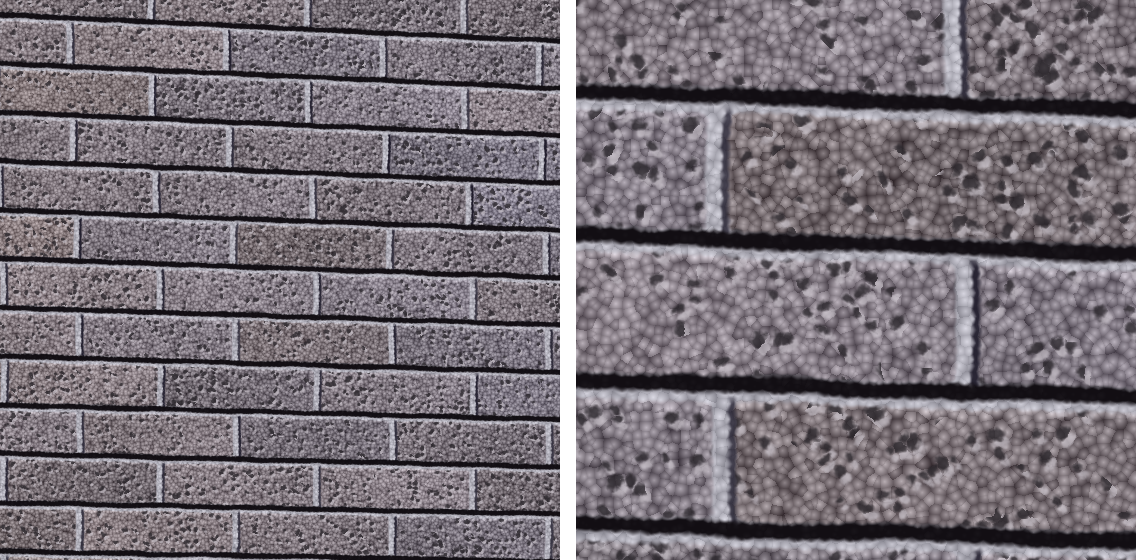
Left, the full canvas; right, a detail of the centre.
Write a Shadertoy shader that draws this texture.

```glsl
const vec2  BRICK       = vec2(0.2793, 0.0871);  // pitch across and down
const float FIRST_BED   = 0.026;                 // height of the first bed joint from the top
const float TILT_TOP    = 0.048;                 // slope of the courses at the top
const float TILT_FADE   = 0.030;                 // loss of slope toward the bottom
const float BED_HALF    = 0.0049;                // half width of the dark bed joint
const float HEAD_HALF   = 0.0050;                // half width of the pale head joint
const float HEAD_SHADOW = 0.0021;                // half width of the shadow beside it
const float LEDGE       = 0.0105;                // pale mortar ledge under the bed joint
const float CORNER      = 0.0050;
const float SOFTNESS    = 0.0016;
const float PIT_FREQ    = 88.0;
const float GRAIN_FREQ  = 180.0;
const float PIT_SHARE   = 0.34;
const vec2  RELIEF      = vec2(0.0032, 0.0042);  // offset of lit pit rims

const vec3 BROWN  = vec3(0.485, 0.438, 0.445);
const vec3 VIOLET = vec3(0.475, 0.455, 0.510);
const vec3 MORTAR = vec3(0.690, 0.685, 0.725);
const vec3 SHADOW = vec3(0.070, 0.055, 0.075);
const vec3 FLECK  = vec3(0.780, 0.755, 0.785);

vec2 hash2(vec2 p) {
    return fract(sin(vec2(dot(p, vec2(127.1, 311.7)), dot(p, vec2(269.5, 183.3)))) * 43758.5);
}

// Distance to the nearest feature point, and a random value for its cell
vec2 cellular(vec2 p) {
    vec2 base = floor(p);
    vec2 nearest = vec2(9.0, 0.0);
    for (int j = -1; j <= 1; j++)
    for (int i = -1; i <= 1; i++) {
        vec2 cell = base + vec2(i, j);
        float d = length(cell + hash2(cell) - p);
        if (d < nearest.x) nearest = vec2(d, hash2(cell + 41.7).x);
    }
    return nearest;
}

float layeredSines(vec2 p) {
    float sum = 0.0, amp = 0.5;
    for (int i = 0; i < 4; i++) {
        sum += amp * sin(p.x + 1.7 * sin(p.y + float(i)));
        p = mat2(1.2, 1.5, -1.5, 1.2) * p + 2.3;
        amp *= 0.55;
    }
    return sum;
}

float pits(vec2 p, float share) {
    vec2 warp = vec2(layeredSines(p * 190.0), layeredSines(p.yx * 210.0 + 5.0));
    vec2 c = cellular((p + 0.0025 * warp) * PIT_FREQ * vec2(1.0, 1.1));
    float radius = 0.30 + 0.5 * c.y;
    return step(c.y, share) * (1.0 - smoothstep(radius - 0.22, radius + 0.08, c.x));
}

float roundBox(vec2 p, vec2 halfSize, float r) {
    vec2 q = abs(p) - halfSize + r;
    return length(max(q, 0.0)) + min(max(q.x, q.y), 0.0) - r;
}

float band(float d, float halfWidth, float soft) {
    return 1.0 - smoothstep(halfWidth - soft, halfWidth + soft, abs(d));
}

void mainImage(out vec4 fragColor, in vec2 fragCoord) {
    vec2 p = fragCoord / iResolution.y;
    p.y = 1.0 - p.y;
    float soft = max(SOFTNESS, 0.75 / iResolution.y);

    // Surface grain and uneven edges
    vec2 grainCell = cellular(p * GRAIN_FREQ);
    float grain = 0.30 * (0.45 - grainCell.x) + 0.15 * (grainCell.y - 0.5);
    vec2 wobble = 0.0012 * vec2(layeredSines(p * 45.0), layeredSines(p.yx * 38.0 + 3.0));
    vec2 q = p + wobble + 0.0022 * (grainCell.x - 0.45);

    // Tilted courses in running bond
    float course = (q.y - TILT_TOP * q.x) / (1.0 - TILT_FADE * q.x) - FIRST_BED;
    float row = floor(course / BRICK.y);
    float even = 1.0 - mod(row, 2.0);
    float drift = 0.015 * (1.0 - smoothstep(0.0, 0.45, row * BRICK.y));
    float start = mix(0.005, 0.5 * BRICK.x, even) - drift + 0.004 * (hash2(vec2(row, 7.0)).x - 0.5);
    float along = q.x - start;
    vec2 id = vec2(floor(along / BRICK.x), row);
    vec2 local = vec2(along, course) - id * BRICK;
    vec2 toJoint = min(local, BRICK - local);

    // Brick outline
    vec2 low = vec2(HEAD_HALF + 1.6 * HEAD_SHADOW, LEDGE);
    vec2 high = BRICK - vec2(HEAD_HALF, BED_HALF);
    float edge = roundBox(local - 0.5 * (low + high), 0.5 * (high - low), CORNER);
    float inside = 1.0 - smoothstep(-soft, soft, edge);

    // Fired clay, varied from brick to brick
    vec2 tone = hash2(id + 19.0);
    vec3 clay = mix(BROWN, VIOLET, clamp(0.65 * tone.x + 0.5 * p.x - 0.1, 0.0, 1.0));
    clay *= 0.93 + 0.17 * tone.y + 0.07 * layeredSines(p * 17.0);
    clay += 1.15 * grain;
    clay += 0.13 * (1.0 - smoothstep(0.0, 0.007, local.y - LEDGE));

    // Pits with lit rims
    float share = PIT_SHARE * (0.75 + 0.5 * hash2(id + 3.0).x + 0.45 * layeredSines(p * 23.0 + 8.0));
    float pit = pits(p, share);
    float rim = max(pits(p - RELIEF, share) - pit, 0.0);
    clay = mix(clay, FLECK, 0.68 * rim);
    clay = mix(clay, SHADOW + 0.09, 0.78 * pit);

    // Pale mortar and its shadows
    vec3 color = mix(MORTAR + 0.8 * grain, clay, inside);
    float headShade = band(local.x - HEAD_HALF - HEAD_SHADOW, HEAD_SHADOW, soft);
    headShade *= smoothstep(0.006, 0.012, local.y) * (0.72 + 0.25 * tone.x);
    color = mix(color, SHADOW + vec3(0.03, 0.03, 0.07), headShade);
    float bedWidth = BED_HALF * (1.0 + 0.14 * layeredSines(vec2(p.x * 31.0, row * 4.0)));
    color = mix(color, SHADOW + 0.15 * max(grain, 0.0), band(toJoint.y, bedWidth, 1.2 * soft));

    fragColor = vec4(clamp(color, 0.0, 1.0), 1.0);
}
```
